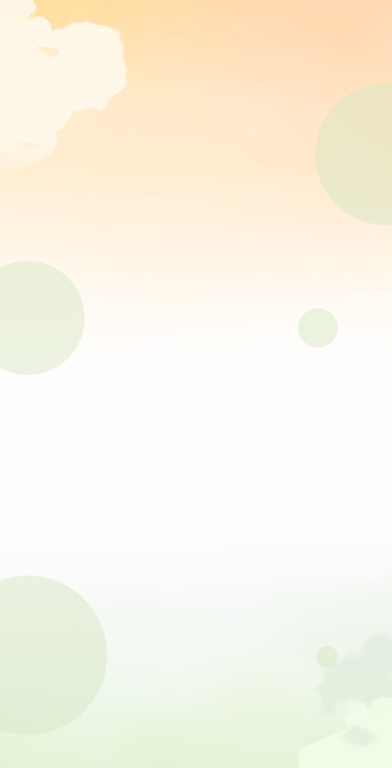
Reproduce this background procedurally as a Shadertoy shader.

```glsl
// Soft watercolour wash: peach sky, white middle, green foot, with pale green discs.

// Colours
const vec3 WHITE = vec3(0.998, 0.998, 0.996);
const vec3 PEACH = vec3(1.0, 0.925, 0.81);
const vec3 GOLD = vec3(1.0, 0.86, 0.59);
const vec3 CORAL = vec3(1.0, 0.84, 0.69);
const vec3 CREAM = vec3(1.0, 0.975, 0.925);
const vec3 MIST = vec3(0.955, 0.975, 0.95);
const vec3 MINT = vec3(0.895, 0.955, 0.84);
const vec3 SAGE = vec3(0.87, 0.92, 0.85);
const vec3 PALE_LIME = vec3(0.945, 0.99, 0.91);
const vec3 DISC_GREEN = vec3(0.844, 0.906, 0.77);
const float DISC_ALPHA = 0.48;

// Shapes as centre and radius, in units of the canvas height
const vec3 DISCS[5] = vec3[5](
    vec3(0.503, 0.799, 0.0925), vec3(0.036, 0.586, 0.0742), vec3(0.414, 0.573, 0.0257),
    vec3(0.036, 0.147, 0.1035), vec3(0.4258, 0.1445, 0.0143));
const vec3 CREAM_LOBES[4] = vec3[4](
    vec3(0.0, 0.974, 0.047), vec3(0.035, 0.895, 0.076),
    vec3(0.112, 0.918, 0.055), vec3(0.008, 0.83, 0.06));
const vec3 SAGE_LOBES[4] = vec3[4](
    vec3(0.456, 0.108, 0.035), vec3(0.5, 0.14, 0.026),
    vec3(0.425, 0.09, 0.02), vec3(0.49, 0.095, 0.03));
const vec3 LIME_LOBES[4] = vec3[4](
    vec3(0.43, 0.006, 0.042), vec3(0.48, 0.025, 0.045),
    vec3(0.512, 0.065, 0.028), vec3(0.46, 0.0, 0.05));

float hash(vec2 p) {
    p = fract(p * vec2(0.1031, 0.1147));
    p += dot(p, p.yx + 33.33);
    return fract((p.x + p.y) * p.x * 7.31);
}

float noise(vec2 p) {
    vec2 cell = floor(p), f = fract(p);
    f = f * f * (3.0 - 2.0 * f);
    return mix(mix(hash(cell), hash(cell + vec2(1, 0)), f.x),
               mix(hash(cell + vec2(0, 1)), hash(cell + vec2(1, 1)), f.x), f.y);
}

// Layered noise centred on zero
float fbm(vec2 p) {
    float sum = 0.0, amp = 0.5;
    for (int i = 0; i < 5; i++) {
        sum += amp * (noise(p) - 0.5);
        p = mat2(1.6, 1.2, -1.2, 1.6) * p + 17.3;
        amp *= 0.5;
    }
    return sum;
}

// Distance to a union of round lobes
float lobes(vec2 p, vec3 shape[4]) {
    float d = 1.0;
    for (int i = 0; i < 4; i++) d = min(d, length(p - shape[i].xy) - shape[i].z);
    return d;
}

// Coverage of a shape with an edge of the given softness
float cover(float d, float soft) {
    return 1.0 - smoothstep(-soft, soft, d);
}

// Approximate distance to an ellipse
float ellipse(vec2 p, vec2 centre, vec2 radii) {
    return (length((p - centre) / radii) - 1.0) * min(radii.x, radii.y);
}

void mainImage(out vec4 fragColor, in vec2 fragCoord) {
    vec2 p = fragCoord / iResolution.y;
    float pixel = 1.0 / iResolution.y;
    float x = fragCoord.x / iResolution.x;
    float grain = fbm(p * vec2(9.0, 20.0) + 40.0);
    float broad = fbm(p * vec2(5.0, 9.0) + 8.0);
    vec2 ragged = p + 0.05 * vec2(fbm(p * 22.0 + 3.0), fbm(p * 22.0 + 61.0));
    float y = p.y + 0.05 * broad + 0.02 * grain;

    // Vertical wash
    vec3 col = mix(WHITE, PEACH, smoothstep(0.49, 0.86, y));
    vec3 topTint = mix(GOLD, CORAL, smoothstep(0.1, 0.85, x));
    col = mix(col, topTint, 0.9 * smoothstep(0.84, 1.02, y + 0.06 * grain));
    col = mix(col, CORAL, 0.3 * smoothstep(0.4, 1.0, x) * smoothstep(0.58, 0.85, y));
    col = mix(col, MIST, 1.0 - smoothstep(0.14, 0.36, y));
    col = mix(col, MINT, 1.0 - smoothstep(-0.02, 0.17, y));
    float paint = smoothstep(0.62, 0.98, p.y) + 0.4 * (1.0 - smoothstep(0.0, 0.25, p.y));
    col += paint * grain * vec3(0.0, 0.05, 0.13);

    // Cream cloud with two small gaps
    float cream = cover(lobes(ragged, CREAM_LOBES), 2.0 * pixel);
    cream *= smoothstep(0.755, 0.83, p.y);
    float gaps = max(cover(ellipse(ragged, vec2(0.065, 0.928), vec2(0.015, 0.008)), 0.002),
                     cover(ellipse(ragged, vec2(0.029, 0.821), vec2(0.014, 0.007)), 0.002));
    col = mix(col, CREAM, cream * (0.92 - 0.5 * gaps));

    // Sage stain and pale lime pool at the lower right
    float haze = cover(ellipse(ragged, vec2(0.48, 0.18), vec2(0.11, 0.055)), 0.04);
    col = mix(col, SAGE, 0.2 * haze);
    col = mix(col, SAGE, 0.6 * cover(lobes(ragged, SAGE_LOBES), 0.006));
    col = mix(col, PALE_LIME, 0.9 * cover(lobes(ragged, LIME_LOBES), 2.0 * pixel));
    float spot = cover(ellipse(ragged, vec2(0.462, 0.039), vec2(0.026, 0.012)), 0.003);
    col = mix(col, SAGE, 0.6 * spot);

    // Translucent discs
    for (int i = 0; i < 5; i++) {
        float disc = cover(length(p - DISCS[i].xy) - DISCS[i].z, pixel);
        col = mix(col, DISC_GREEN, DISC_ALPHA * disc);
    }

    fragColor = vec4(clamp(col, 0.0, 1.0), 1.0);
}
```
